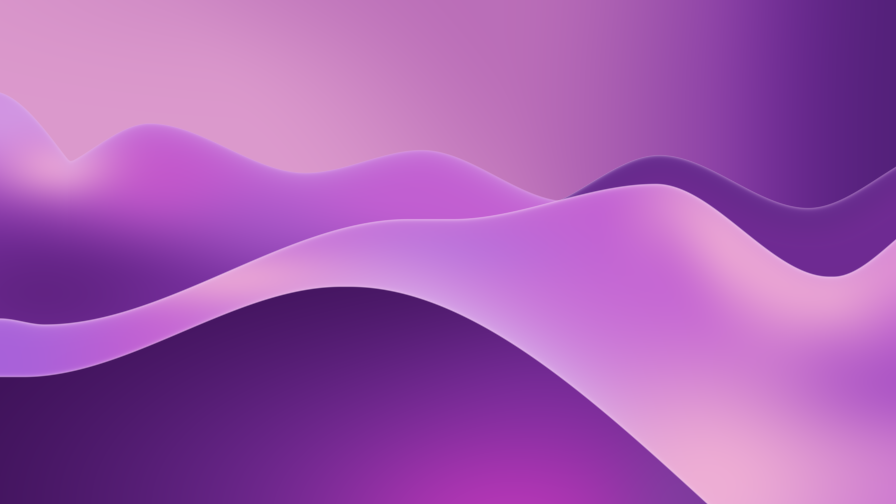
Write a Shadertoy shader that draws this background.

```glsl
#define PEACH    vec3(0.95, 0.70, 0.83)
#define BLUSH    vec3(0.86, 0.60, 0.80)
#define MAUVE    vec3(0.73, 0.43, 0.72)
#define ORCHID   vec3(0.76, 0.37, 0.82)
#define LILAC    vec3(0.84, 0.66, 0.91)
#define AMETHYST vec3(0.66, 0.38, 0.85)
#define VIOLET   vec3(0.47, 0.18, 0.62)
#define MAGENTA  vec3(0.74, 0.22, 0.73)
#define DUSK     vec3(0.31, 0.12, 0.46)
#define NIGHT    vec3(0.22, 0.06, 0.32)
#define RIM      vec3(0.96, 0.82, 0.96)
#define RIM_WIDTH 0.0028

// Height change dy eased between two x positions
float slope(float x, float from, float to, float dy) {
    return dy * smoothstep(from, to, x);
}

// Soft elliptical falloff
float glow(vec2 p, vec2 centre, vec2 radius) {
    vec2 q = (p - centre) / radius;
    return exp(-dot(q, q));
}

// Approximate distance below a height curve
float depthBelow(float y, float h) {
    return (h - y) / length(vec2(1.0, dFdx(h) * iResolution.y));
}

float cover(float d) {
    float px = 1.0 / iResolution.y;
    return smoothstep(-px, px, d);
}

float rim(float d) {
    return exp(-abs(d) / RIM_WIDTH);
}

// Wave outlines
float farRidge(float x) {
    return 0.58 + slope(x, 0.58, 0.736, 0.112) + slope(x, 0.736, 0.902, -0.105)
         + slope(x, 0.902, 1.06, 0.121);
}

float leftRidge(float x) {
    float shoulder = 0.819 + slope(x, -0.01, 0.16, -0.27) + slope(x, 0.16, 0.3, -0.5);
    float hills = 0.655 + slope(x, 0.04, 0.167, 0.10) + slope(x, 0.167, 0.341, -0.098)
                + slope(x, 0.341, 0.471, 0.045) + slope(x, 0.471, 0.635, -0.102)
                + slope(x, 0.64, 0.76, -0.5);
    float gap = shoulder - hills;
    return 0.5 * (shoulder + hills + sqrt(gap * gap + 0.00006));
}

float ribbonTop(float x) {
    return 0.368 + slope(x, 0.0, 0.05, -0.012) + slope(x, 0.05, 0.456, 0.209)
         + slope(x, 0.505, 0.732, 0.07) + slope(x, 0.732, 0.926, -0.184)
         + slope(x, 0.93, 1.06, 0.133);
}

float ribbonBase(float x) {
    return 0.252 + slope(x, 0.026, 0.381, 0.179) + slope(x, 0.39, 1.2, -0.88);
}

// Surface colours
vec3 backdrop(vec2 p) {
    vec3 c = mix(BLUSH, MAUVE, smoothstep(0.25, 0.62, p.x + 0.4 * (p.y - 0.8)));
    c = mix(c, VIOLET, smoothstep(0.55, 0.95, p.x));
    c = mix(c, DUSK, 0.9 * smoothstep(0.78, 1.02, p.x));
    return mix(c, MAUVE, 0.45 * glow(p, vec2(0.35, 1.05), vec2(0.3, 0.15)));
}

vec3 farSurface(vec2 p, float d) {
    vec3 c = mix(DUSK, VIOLET * 0.92, smoothstep(-0.06, 0.08, d));
    c = mix(c, AMETHYST, 0.25 * exp(-d / 0.02));
    return mix(c, RIM, 0.45 * rim(d));
}

vec3 leftSurface(vec2 p, float d) {
    vec3 c = mix(ORCHID, VIOLET, smoothstep(0.04, 0.3, 0.75 - p.y + 0.3 * (0.12 - p.x)));
    c = mix(c, AMETHYST * 0.92, 0.45 * glow(p, vec2(0.32, 0.56), vec2(0.12, 0.12)));
    c = mix(c, NIGHT, 0.35 * glow(p, vec2(0.05, 0.42), vec2(0.14, 0.12)));
    c = mix(c, vec3(0.77, 0.33, 0.79), 0.7 * glow(p, vec2(0.17, 0.65), vec2(0.09, 0.09)));
    c = mix(c, ORCHID, 0.8 * glow(p, vec2(0.47, 0.62), vec2(0.14, 0.09)));
    c = mix(c, LILAC, 0.7 * glow(p, vec2(0.0, 0.77), vec2(0.09, 0.1)));
    c = mix(c, PEACH, 0.7 * glow(p, vec2(0.065, 0.67), vec2(0.06, 0.06)));
    c = mix(c, LILAC, 0.45 * exp(-d / 0.022));
    return mix(c, RIM, 0.3 * rim(d));
}

vec3 ribbonSurface(vec2 p, float top, float base) {
    vec3 c = mix(AMETHYST, ORCHID, smoothstep(0.0, 0.2, p.x));
    c = mix(c, AMETHYST, 0.55 * glow(p, vec2(0.5, 0.5), vec2(0.12, 0.07)));
    c = mix(c, LILAC, 0.9 * exp(-base / 0.1) * smoothstep(0.1, 0.5, p.x));
    c = mix(c, PEACH, 0.75 * glow(p, vec2(0.25, 0.45), vec2(0.13, 0.06)));
    c = mix(c, BLUSH, 0.6 * glow(p, vec2(0.9, 0.1), vec2(0.22, 0.2)));
    c = mix(c, PEACH, 0.85 * glow(p, vec2(0.8, 0.05), vec2(0.13, 0.2)));
    // Warm sheen that follows the crest
    float sheen = exp(-pow((top - 0.04) / 0.1, 2.0)) * smoothstep(0.66, 0.82, p.x);
    c = mix(c, PEACH, 0.8 * sheen * (1.0 - 0.3 * smoothstep(0.92, 1.0, p.x)));
    c = mix(c, vec3(0.64, 0.3, 0.76), 0.75 * glow(p, vec2(1.02, 0.24), vec2(0.14, 0.11)));
    c = mix(c, LILAC, 0.25 * exp(-top / 0.015));
    return mix(c, RIM, max(0.75 * rim(top), 0.6 * rim(base)));
}

vec3 hollow(vec2 p) {
    vec3 c = mix(NIGHT, VIOLET, 1.0 - exp(-1.8 * glow(p, vec2(0.55, 0.0), vec2(0.38, 0.32))));
    c = mix(c, VIOLET, 0.6 * glow(p, vec2(0.62, 0.18), vec2(0.14, 0.2)));
    c = mix(c, MAGENTA, 0.9 * glow(p, vec2(0.57, -0.05), vec2(0.2, 0.21)));
    return mix(c, AMETHYST * 0.75, 0.5 * glow(p, vec2(0.77, 0.0), vec2(0.08, 0.2)));
}

void mainImage(out vec4 fragColor, in vec2 fragCoord) {
    vec2 p = fragCoord / iResolution.xy;
    float far = depthBelow(p.y, farRidge(p.x));
    float left = depthBelow(p.y, leftRidge(p.x));
    float top = depthBelow(p.y, ribbonTop(p.x));
    float base = depthBelow(p.y, ribbonBase(p.x));

    // Layers from back to front
    vec3 color = backdrop(p);
    color = mix(color, farSurface(p, max(far, 0.0)), cover(far));
    color = mix(color, leftSurface(p, max(left, 0.0)), cover(left));
    color = mix(color, ribbonSurface(p, max(top, 0.0), max(-base, 0.0)), cover(top));
    color = mix(color, hollow(p), cover(base));
    fragColor = vec4(color, 1.0);
}
```
